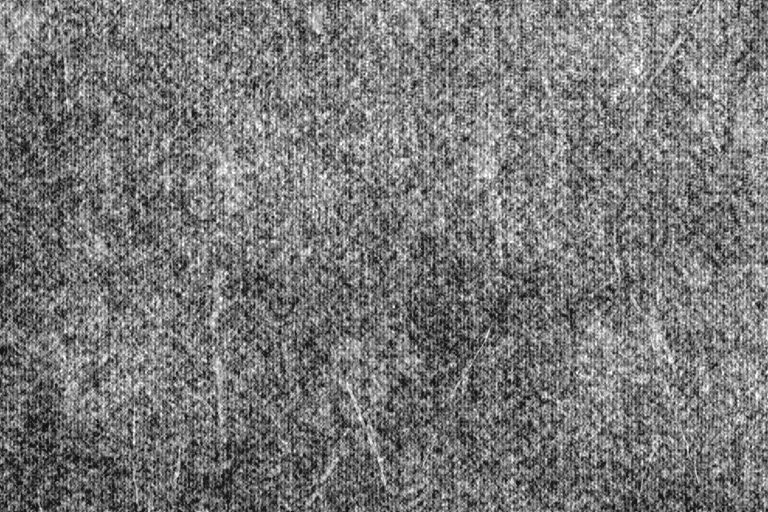
Reproduce this texture procedurally as a WebGL 2 fragment shader.

```glsl
#version 300 es
precision highp float;

uniform vec2 u_resolution;
out vec4 fragColor;

const float TAU = 6.2831853;
const int SCRATCH_COUNT = 44;

float hash(vec2 p) {
    return fract(sin(dot(p, vec2(127.1, 311.7))) * 43758.5453);
}

float valueNoise(vec2 p) {
    vec2 cell = floor(p);
    vec2 f = fract(p);
    f = f * f * (3.0 - 2.0 * f);
    float low = mix(hash(cell), hash(cell + vec2(1.0, 0.0)), f.x);
    float high = mix(hash(cell + vec2(0.0, 1.0)), hash(cell + vec2(1.0, 1.0)), f.x);
    return mix(low, high, f.y);
}

float fbm(vec2 p) {
    float sum = 0.0;
    float weight = 0.5;
    for (int i = 0; i < 4; i++) {
        sum += weight * valueNoise(p);
        p = p * 2.03 + vec2(17.3, 9.1);
        weight *= 0.5;
    }
    return sum / 0.9375;
}

vec2 rotate(vec2 p, float angle) {
    float c = cos(angle);
    float s = sin(angle);
    return vec2(c * p.x - s * p.y, s * p.x + c * p.y);
}

// Short hairs: noise stretched along one direction, centred on zero
float fibres(vec2 p, float angle, vec2 density) {
    return valueNoise(rotate(p, angle) * density + 61.0) - 0.5;
}

// Fine vertical ribs broken up by stitches
float weave(vec2 p, float ribs) {
    float wobble = 0.003 * valueNoise(p * vec2(14.0, 20.0));
    float column = sin(TAU * ribs * (p.x + wobble));
    float stitch = 0.55 + 0.9 * valueNoise(p * vec2(ribs, ribs * 0.45));
    return column * stitch;
}

float grain(vec2 p) {
    float speckle = 0.36 * (valueNoise(p * vec2(330.0, 290.0)) - 0.5);
    float fleck = 0.38 * (valueNoise(p * vec2(165.0, 125.0) + 7.0) - 0.5);
    float hair = 0.24 * fibres(p, 0.7, vec2(300.0, 95.0))
               + 0.24 * fibres(p, -0.8, vec2(300.0, 95.0));
    return speckle + fleck + hair;
}

// One ragged, tapering, nearly upright scratch
float scratch(vec2 p, vec2 centre, float tilt, float halfLength, float width, float seed) {
    vec2 q = p - centre;
    float along = q.y / halfLength;
    float bend = 0.022 * (valueNoise(vec2(p.y * 9.0, seed)) - 0.5)
               + 0.006 * (valueNoise(vec2(p.y * 45.0, seed + 5.0)) - 0.5);
    float across = abs(q.x - tilt * q.y - bend);
    float taper = max(1.0 - along * along, 0.0);
    float reach = width * taper * (0.4 + 1.3 * valueNoise(vec2(p.y * 22.0, seed + 9.0)));
    float core = 1.0 - smoothstep(reach * 0.4, reach + 0.002, across);
    float breaks = smoothstep(0.3, 0.62, valueNoise(p * vec2(75.0, 26.0) + seed));
    return core * breaks * smoothstep(0.0, 0.2, taper);
}

float scratches(vec2 p, float aspect) {
    float cover = 0.0;
    for (int i = 0; i < SCRATCH_COUNT; i++) {
        float id = float(i) + 1.0;
        vec2 centre = vec2(hash(vec2(id, 1.0)) * aspect, hash(vec2(id, 2.0)));
        float tilt = 0.7 * pow(hash(vec2(id, 3.0)), 2.0) * sign(hash(vec2(id, 4.0)) - 0.5);
        float halfLength = mix(0.03, 0.19, pow(hash(vec2(id, 5.0)), 1.5));
        float width = mix(0.002, 0.011, pow(hash(vec2(id, 6.0)), 2.5));
        float strength = mix(0.45, 1.0, hash(vec2(id, 7.0)));
        cover = max(cover, strength * scratch(p, centre, tilt, halfLength, width, id * 3.7));
    }
    return cover;
}

// Rubbed areas with ragged upright edges
float wornPatches(vec2 p) {
    float area = smoothstep(0.55, 0.76, fbm(p * vec2(6.5, 4.2) + vec2(31.0, 12.0)));
    float ragged = smoothstep(0.35, 0.72, fbm(p * vec2(52.0, 24.0) + 3.0));
    return area * ragged;
}

void main() {
    vec2 p = gl_FragCoord.xy / u_resolution.y;
    float aspect = u_resolution.x / u_resolution.y;

    // Broad fading, mottling and faint upright streaks
    float tone = 0.43 + 0.05 * (p.y - 0.5);
    tone += 0.38 * (fbm(p * 3.2 + 4.0) - 0.5);
    tone += 0.20 * (fbm(p * vec2(28.0, 22.0) + 40.0) - 0.5);
    tone += 0.10 * (valueNoise(p * vec2(85.0, 5.0)) - 0.5);

    // Bleached wear
    float worn = max(scratches(p, aspect), 0.65 * wornPatches(p));
    tone = mix(tone, 0.83, 0.85 * worn);

    // Cloth surface
    float contrast = mix(1.12, 0.75, worn);
    float texture_ = grain(p) + 0.065 * weave(p, 134.0);
    tone += contrast * texture_;

    // Lift the deepest shadows softly
    tone = mix(tone, max(tone, 0.1), 0.8) + 0.015;
    fragColor = vec4(vec3(clamp(tone, 0.0, 1.0)), 1.0);
}
```
